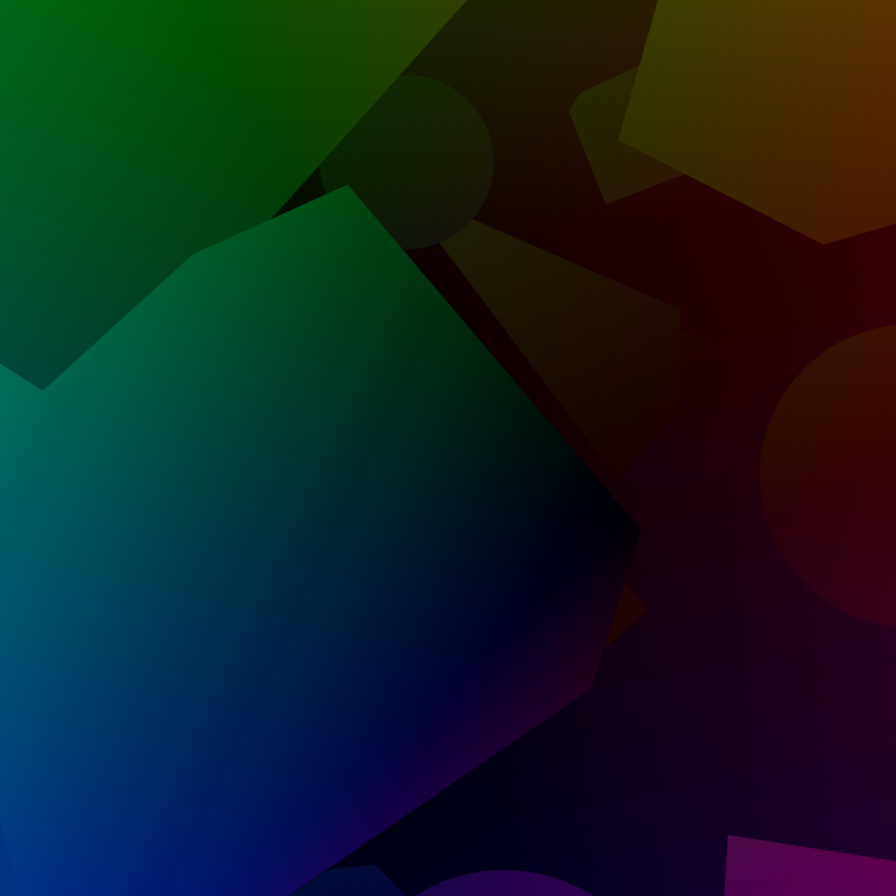
A three.js fragment shader for this background:

```glsl
// Dark overlapping polygons and discs, each tinted by a clipped colour ramp.
varying vec2 vUv;

const float EDGE = 0.0011;
// Default colour change across and up a small shape
const vec3 ACROSS = vec3(0.40, -0.22, 0.05);
const vec3 UP = vec3(0.05, 0.42, -0.45);

// Linear colour field around a point, clipped at black
vec3 ramp(vec2 offset, vec3 base, vec3 across, vec3 up) {
  return max(base + across * offset.x + up * offset.y, 0.0);
}

vec3 tint(vec2 p, vec2 center, vec3 base) {
  return ramp(p - center, base, ACROSS, UP);
}

// Signed distance to a line; negative to the right of a -> b
float side(vec2 p, vec2 a, vec2 b) {
  vec2 d = normalize(b - a);
  vec2 q = p - a;
  return d.x * q.y - d.y * q.x;
}

// Convex quad with corners in clockwise order
float quad(vec2 p, vec2 a, vec2 b, vec2 c, vec2 d) {
  return max(max(side(p, a, b), side(p, b, c)),
             max(side(p, c, d), side(p, d, a)));
}

float disc(vec2 p, vec2 center, float radius) {
  return length(p - center) - radius;
}

vec3 fill(vec3 under, vec3 paint, float dist) {
  return mix(under, paint, 1.0 - smoothstep(-EDGE, EDGE, dist));
}

// Large faceted shape, open towards the lower left
float facet(vec2 p) {
  float top = max(side(p, vec2(0.048, 0.564), vec2(0.215, 0.716)),
                  side(p, vec2(0.215, 0.716), vec2(0.388, 0.794)));
  float right = max(side(p, vec2(0.388, 0.794), vec2(0.716, 0.408)),
                    side(p, vec2(0.716, 0.408), vec2(0.660, 0.232)));
  return max(max(top, right), side(p, vec2(0.660, 0.232), vec2(0.322, 0.0)));
}

void main() {
  vec2 p = vUv;

  // Backdrop: olive above, dark red at the right, violet below
  vec3 color = ramp(p - vec2(0.70, 0.50), vec3(0.092, -0.11, 0.015),
                    vec3(0.28, -0.10, 0.15), vec3(0.12, 0.45, -0.25));

  // Dim shapes in the middle
  vec2 emberCenter = vec2(0.742, 0.542);
  color = fill(color, tint(p, emberCenter, vec3(0.105, -0.01, 0.015)),
               disc(p, emberCenter, 0.09));
  color = fill(color, ramp(p - vec2(0.64, 0.59), vec3(0.105, 0.045, -0.02),
                           vec3(0.10, -0.20, 0.0), vec3(0.15, 0.27, -0.10)),
               quad(p, vec2(0.443, 0.792), vec2(0.759, 0.655),
                    vec2(0.760, 0.544), vec2(0.690, 0.464)));
  color = fill(color, vec3(0.12, 0.01, 0.02),
               quad(p, vec2(0.680, 0.374), vec2(0.724, 0.319),
                    vec2(0.677, 0.277), vec2(0.620, 0.300)));
  vec2 mossCenter = vec2(0.454, 0.819);
  color = fill(color, tint(p, mossCenter, vec3(0.065, 0.115, 0.0)),
               disc(p, mossCenter, 0.097));

  // Amber pair at the upper right
  float chip = quad(p, vec2(0.630, 0.888), vec2(0.714, 0.927),
                    vec2(0.768, 0.807), vec2(0.676, 0.772));
  chip = max(chip, side(p, vec2(0.635, 0.876), vec2(0.647, 0.896)));
  color = fill(color, tint(p, vec2(0.68, 0.85), vec3(0.15, 0.13, -0.02)), chip);
  color = fill(color, ramp(p - vec2(0.85, 0.88), vec3(0.26, 0.175, -0.05),
                           vec3(0.45, -0.18, 0.0), vec3(0.20, 0.40, -0.20)),
               quad(p, vec2(0.690, 0.844), vec2(0.791, 1.200),
                    vec2(1.300, 0.837), vec2(0.919, 0.727)));

  // Red disc at the right edge
  vec2 redCenter = vec2(1.017, 0.469);
  color = fill(color, tint(p, redCenter, vec3(0.23, -0.012, 0.025)),
               disc(p, redCenter, 0.169));

  // Magenta, violet and navy along the bottom
  color = fill(color, tint(p, vec2(0.90, 0.03), vec3(0.33, 0.0, 0.30)),
               quad(p, vec2(0.8125, 0.068), vec2(1.200, 0.008),
                    vec2(1.200, -0.200), vec2(0.796, -0.200)));
  color = fill(color, tint(p, vec2(0.5625, 0.01), vec3(0.14, 0.0, 0.30)),
               disc(p, vec2(0.5625, -0.156), 0.185));
  color = fill(color, tint(p, vec2(0.39, 0.015), vec3(0.0, 0.04, 0.22)),
               quad(p, vec2(0.3685, 0.030), vec2(0.419, 0.035),
                    vec2(0.520, -0.070), vec2(0.200, -0.080)));

  // Green sheet between a teal underlay and the large facet
  vec3 teal = ramp(p - vec2(0.0, 0.45), vec3(-0.58, 0.38, 0.38),
                   vec3(0.80, -0.57, -0.52), vec3(-0.85, 0.38, -0.35));
  vec3 green = ramp(p - vec2(0.0, 1.0), vec3(-0.143, 0.40, 0.08),
                    vec3(0.65, -0.30, -0.40), vec3(0.30, 0.28, -0.36));
  color = fill(color, teal, quad(p, vec2(-0.3, 0.8), vec2(0.1, 0.8),
                                 vec2(0.1, 0.3), vec2(-0.3, 0.3)));
  color = fill(color, green, quad(p, vec2(-0.3, 1.2), vec2(0.7, 1.2),
                                  vec2(0.1015, 0.5306), vec2(-0.3, 0.7815)));
  color = fill(color, teal, facet(p));

  // Blue sliver in the lower left corner
  color = fill(color, vec3(0.0, 0.20, 0.50),
               quad(p, vec2(-0.2, 0.085), vec2(0.0, 0.085),
                    vec2(0.055, -0.115), vec2(-0.2, -0.115)));

  gl_FragColor = vec4(color, 1.0);
}
```
